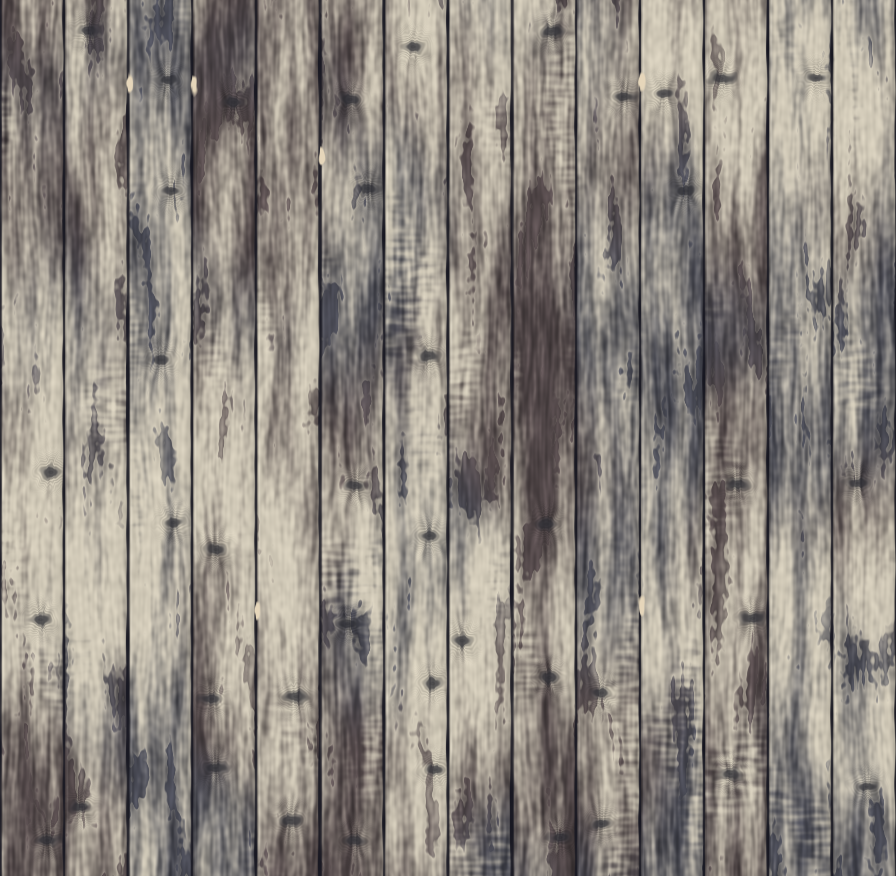
Write a WebGL 2 fragment shader that draws this texture.

```glsl
#version 300 es
precision highp float;
// Weathered upright planks: cream paint worn back to slate and umber wood.

uniform vec2 u_resolution;
out vec4 outColor;

const float PLANKS = 14.0;
const float SEAM_HALF_WIDTH = 0.0013;
const float KNOT_ROWS = 6.0;
const float KNOT_CHANCE = 0.5;
const float CHIP_ROWS = 15.0;
const float CHIP_CHANCE = 0.04;
const float PAINT_LEVEL = 0.57;
const vec3 PAINT = vec3(0.82, 0.79, 0.72);
const vec3 SLATE = vec3(0.27, 0.275, 0.315);
const vec3 UMBER = vec3(0.315, 0.275, 0.28);
const vec3 GAP = vec3(0.09, 0.09, 0.13);
const vec3 CHIP = vec3(0.90, 0.84, 0.73);

vec2 hash2(vec2 p) {
    vec3 q = fract(p.xyx * vec3(0.1031, 0.1030, 0.0973));
    q += dot(q, q.yzx + 33.33);
    return fract((q.xx + q.yz) * q.zy);
}

float gradientAt(vec2 cell, vec2 offset) {
    float angle = 6.2832 * hash2(cell).x;
    return dot(vec2(cos(angle), sin(angle)), offset);
}

float gradientNoise(vec2 p) {
    vec2 i = floor(p), f = p - i;
    vec2 w = f * f * f * (f * (f * 6.0 - 15.0) + 10.0);
    vec2 e = vec2(1.0, 0.0);
    float low = mix(gradientAt(i, f), gradientAt(i + e, f - e), w.x);
    float high = mix(gradientAt(i + e.yx, f - e.yx), gradientAt(i + 1.0, f - 1.0), w.x);
    return mix(low, high, w.y);
}

// Broad worn bands: one rhythm on the left, another on the right.
float wornBands(vec2 uv) {
    float left = -cos(7.0 * uv.y);
    float right = cos(9.7 * (uv.y - 0.9));
    return mix(left, right, smoothstep(0.3, 0.55, uv.x));
}

// Offset from the knot in this stretch of plank; z is its presence.
vec3 knotOffset(vec2 uv, float plank) {
    float row = floor(uv.y * KNOT_ROWS);
    vec2 cell = vec2(plank + 31.0, row + 7.0);
    vec2 place = hash2(cell) * 0.6 + 0.2;
    vec2 center = vec2((plank + place.x) / PLANKS, (row + place.y) / KNOT_ROWS);
    return vec3(uv - center, step(hash2(cell + 53.0).x, KNOT_CHANCE));
}

void main() {
    vec2 uv = gl_FragCoord.xy / u_resolution;
    float pixel = 1.0 / u_resolution.x;
    float plank = floor(uv.x * PLANKS);
    vec2 plankSeed = hash2(vec2(plank + 3.0, 11.0));

    // Knots bend the grain that runs past them.
    vec3 knot = knotOffset(uv, plank);
    float bend = knot.z * exp(-dot(knot.xy * vec2(70.0, 60.0), knot.xy * vec2(70.0, 60.0)));
    vec2 grain = uv + plankSeed * vec2(5.0, 9.0);
    grain.x += 0.006 * gradientNoise(grain * vec2(12.0, 5.0));
    grain.x += 0.006 * bend * sign(knot.x) * smoothstep(0.0, 0.006, abs(knot.x));

    // Brushed streaks, from wide to hair-fine.
    float wide = gradientNoise(grain * vec2(24.0, 4.5));
    float streak = gradientNoise(grain * vec2(62.0, 7.0) + 19.0);
    float fine = gradientNoise(grain * vec2(135.0, 12.0) + 41.0);
    float hair = gradientNoise(grain * vec2(230.0, 30.0) + 67.0);
    float speckle = gradientNoise(grain * vec2(150.0, 90.0) + 83.0);

    // Paint cover, ragged along the grain.
    float cover = PAINT_LEVEL + 0.17 * wornBands(uv) + 0.24 * (plankSeed.x - 0.5);
    cover += 0.42 * gradientNoise(uv * vec2(9.0, 5.0) + 5.0);
    cover += 0.55 * wide + 0.38 * streak + 0.24 * fine + 0.16 * hair + 0.12 * speckle;

    // Saw marks lie across the grain in a few places.
    float sawn = smoothstep(0.1, 0.4, gradientNoise(grain * vec2(11.0, 6.0) + 29.0));
    cover += 0.38 * sawn * gradientNoise(grain * vec2(38.0, 150.0) + 13.0);

    // Bare scuffs with crisp torn edges.
    float scuff = gradientNoise(grain * vec2(32.0, 8.0) + 97.0);
    scuff += 0.35 * fine + 0.25 * speckle + 0.15 * hair;
    cover -= 0.5 * smoothstep(0.29, 0.42, scuff);

    float tint = smoothstep(-0.3, 0.3, gradientNoise(uv * vec2(6.0, 4.0) + 37.0) + plankSeed.y - 0.5);
    vec3 wood = mix(SLATE, UMBER, tint) * (1.0 + 0.3 * fine + 0.25 * hair);
    vec3 color = mix(wood, PAINT, smoothstep(0.02, 1.0, cover));
    color *= 1.0 + 0.08 * hair + 0.07 * speckle;

    // Knots: rings about a dark, uneven heart.
    float radius = length(knot.xy * vec2(0.75, 1.35)) * (1.0 + 0.5 * streak + 0.4 * speckle);
    float rings = 0.5 + 0.5 * sin(radius * 1500.0);
    float heart = 1.0 - smoothstep(0.003, 0.009 + 0.004 * plankSeed.y, radius);
    color *= 1.0 - 0.2 * bend * rings;
    color = mix(color, SLATE * 0.65, 0.75 * heart * knot.z);

    // Seams: soft shade, a pale worn lip and a dark gap of varying strength.
    float seam = floor(uv.x * PLANKS + 0.5);
    float side = uv.x - seam / PLANKS;
    float wobble = gradientNoise(vec2(seam * 7.3, uv.y * 24.0));
    float edge = abs(side + 0.0006 * wobble);
    float halfWidth = SEAM_HALF_WIDTH * (0.75 + 0.5 * hash2(vec2(seam, 71.0)).x + 0.6 * wobble);
    color *= 1.0 - 0.22 * exp(-edge * 300.0);
    color += 0.07 * exp(-pow((side - 0.0038) * 900.0, 2.0));
    float gap = 1.0 - smoothstep(halfWidth - pixel * 0.5, halfWidth + pixel, edge);
    color = mix(color, GAP, gap * (0.85 + 0.3 * wobble));

    // Rare splinters leave raw pale wood beside a seam.
    vec2 chipCell = vec2(seam + 5.0, floor(uv.y * CHIP_ROWS) + 17.0);
    float chipY = (fract(uv.y * CHIP_ROWS) - 0.3 - 0.4 * hash2(chipCell).y) / CHIP_ROWS;
    float chip = length(vec2(side - 0.002, chipY * 0.35)) + 0.002 * speckle;
    chip = 1.0 - smoothstep(0.0025, 0.0035 + pixel, chip);
    color = mix(color, CHIP, chip * step(hash2(chipCell + 23.0).x, CHIP_CHANCE));

    outColor = vec4(clamp(color, 0.0, 1.0), 1.0);
}
```
